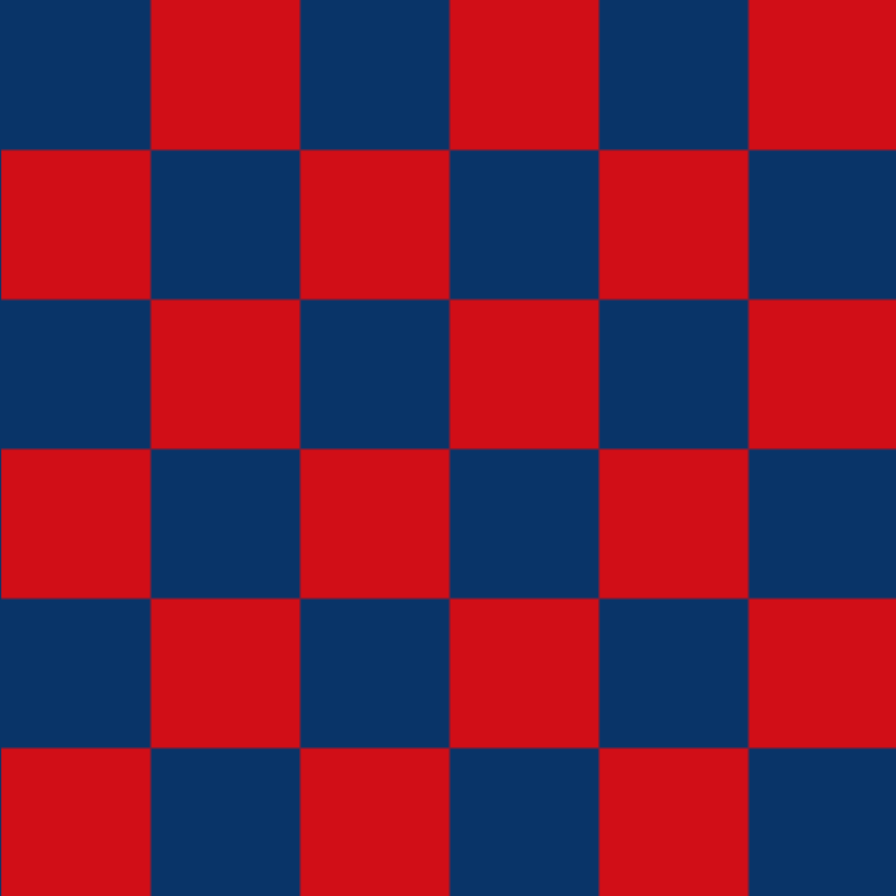
Reproduce this pattern procedurally as a WebGL 2 fragment shader.

```glsl
#version 300 es
precision highp float;

#define NAVY vec3(0.035, 0.204, 0.408)
#define RED vec3(0.820, 0.055, 0.090)
#define PITCH vec2(0.1668, 0.16687)
#define ORIGIN vec2(0.0014, 0.0006)
#define CELLS 6.0
#define SEAM_HALF_WIDTH 0.0018

uniform vec2 u_resolution;
out vec4 fragColor;

// Alternates between +1 and -1 per cell, passing softly through 0 at edges.
vec2 softAlternation(vec2 grid, float halfWidth) {
    vec2 edgeDistance = (0.5 - abs(fract(grid) - 0.5)) * PITCH;
    vec2 parity = 1.0 - 2.0 * mod(floor(grid), 2.0);
    return parity * clamp(edgeDistance / halfWidth, 0.0, 1.0);
}

void main() {
    vec2 uv = gl_FragCoord.xy / u_resolution;
    float pixel = 1.0 / min(u_resolution.x, u_resolution.y);
    float halfWidth = max(SEAM_HALF_WIDTH, 0.75 * pixel);

    // Cells are counted from the upper left; outer cells run to the border.
    vec2 fromTop = vec2(uv.x, 1.0 - uv.y);
    vec2 grid = clamp((fromTop - ORIGIN) / PITCH, 0.1, CELLS - 0.1);

    // The product of both axes gives the checker, blended along the seams.
    vec2 alternation = softAlternation(grid, halfWidth);
    float redAmount = 0.5 - 0.5 * alternation.x * alternation.y;

    // Thin navy margin on the left border.
    redAmount *= smoothstep(-pixel, pixel, uv.x - ORIGIN.x);

    fragColor = vec4(mix(NAVY, RED, redAmount), 1.0);
}
```
